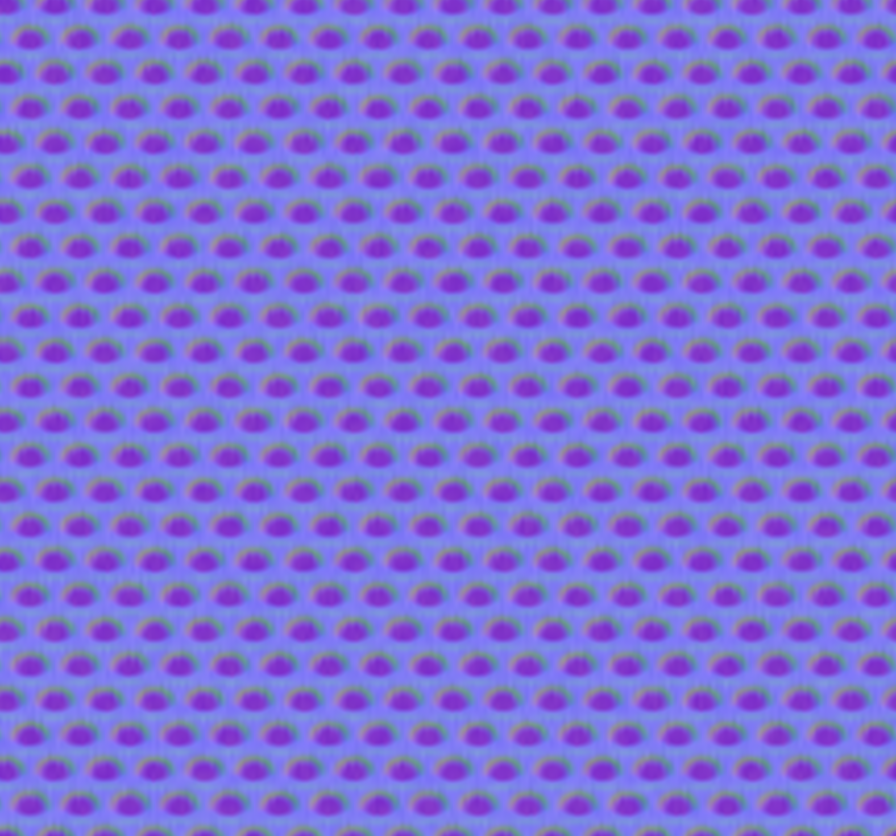
A Shadertoy shader for this texture map:

```glsl
// Sine-free hash
float hash(vec2 p) {
    vec3 h = fract(p.xyx * vec3(0.1031, 0.1030, 0.0973));
    h += dot(h, h.yzx + 33.33);
    return fract((h.x + h.y) * h.z);
}

// Value noise that wraps after a whole number of lattice cells
float wrappedNoise(vec2 uv, vec2 cells) {
    vec2 p = uv * cells, i = floor(p), f = fract(p);
    f = f * f * (3.0 - 2.0 * f);
    float a = hash(mod(i, cells));
    float b = hash(mod(i + vec2(1, 0), cells));
    float c = hash(mod(i + vec2(0, 1), cells));
    float d = hash(mod(i + vec2(1, 1), cells));
    return mix(mix(a, b, f.x), mix(c, d, f.x), f.y);
}

void mainImage(out vec4 fragColor, in vec2 fragCoord) {
    vec2 uv = fragCoord / iResolution.xy;
    float streak = wrappedNoise(uv, vec2(216, 72)) - 0.5;
    float blotch = wrappedNoise(uv, vec2(54, 72)) - 0.5;
    float down = 24.0 * (1.0 - uv.y) - 0.165;

    float core = 0.0, rim = 0.0, halo = 0.0, tilt = 0.0;

    // Staggered dimples: 18 across, 24 down, with overlap from adjacent rows
    for (int j = -1; j <= 1; j++) {
        float row = floor(down + 0.5) + float(j);
        float across = 18.0 * uv.x - 0.11 - 0.5 * mod(row, 2.0);
        float column = floor(across + 0.5);
        float vary = hash(mod(vec2(column, row), vec2(18, 24))) - 0.5;

        vec2 q = vec2(across - column, (row - down) * 0.7 + 0.03);
        q.y += 0.025 * streak + 0.008 * vary;

        // Tall dome above a flatter underside
        vec2 e = q / vec2(0.29, mix(0.155, 0.25, smoothstep(-0.06, 0.08, q.y)));
        float dist = length(e) * (1.0 + 0.04 * vary);
        vec2 dir = e / max(length(e), 0.001);
        float ring = exp(-pow((dist - 1.18) / 0.36, 2.0));

        core += 1.0 - smoothstep(0.45, 1.38, dist);
        rim += ring * smoothstep(-0.5, 0.75, dir.y) * (0.95 + 0.1 * vary);
        tilt += ring * dir.x * smoothstep(-0.9, 0.3, dir.y);
        vec2 below = (q + vec2(0.0, 0.27)) / vec2(0.36, 0.085);
        halo += exp(-dot(below, below));
    }

    // Flat ground, pale underside, grey-green upper lip, violet pit
    vec3 color = vec3(0.50, 0.475, 0.965);
    color = mix(color, vec3(0.48, 0.58, 0.86), clamp(halo, 0.0, 1.0) * 0.9);
    color = mix(color, vec3(0.48, 0.59, 0.55), clamp(rim, 0.0, 1.0));
    color = mix(color, vec3(0.50, 0.20, 0.79), clamp(core, 0.0, 1.0));

    // Sideways slope: pink on the left, teal on the right
    color += tilt * vec3(-0.12, 0.02, -0.02);

    // Fine vertical streaks and soft unevenness
    color += streak * vec3(0.035, 0.035, 0.02) + blotch * vec3(0.015, 0.03, -0.02);
    fragColor = vec4(clamp(color, 0.0, 1.0), 1.0);
}
```
